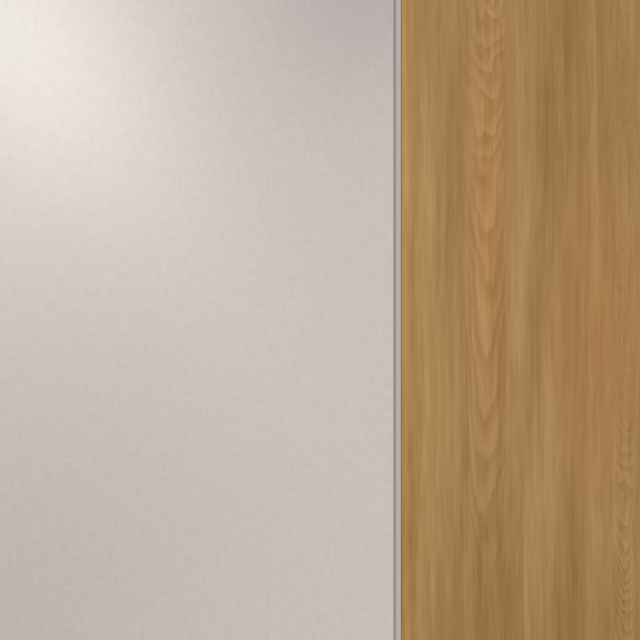
A Shadertoy shader for this texture:

```glsl
// Softly lit woven wall panel beside a metal seam and a vertical oak board.
#define WALL_EDGE 0.6145
#define WOOD_EDGE 0.6275
#define WALL_COLOR vec3(0.797, 0.765, 0.728)
#define GLOW_COLOR vec3(0.120, 0.128, 0.128)
#define WOOD_COLOR vec3(0.635, 0.495, 0.318)
#define WEAVE_DEPTH 0.012
#define FIBER_DEPTH 0.050
#define FIGURE_DEPTH 0.050
#define MAIN_FIGURE_X 0.762
#define SIDE_FIGURE_X 0.976

vec2 hashGradient(vec2 cell) {
    vec2 h = fract(cell * vec2(0.1031, 0.1030));
    h += dot(h, h.yx + 33.33);
    float angle = 6.2832 * fract((h.x + h.y) * (h.x * 7.31 + h.y * 3.17));
    return vec2(cos(angle), sin(angle));
}

float gradientNoise(vec2 p) {
    vec2 i = floor(p), f = fract(p);
    vec2 u = f * f * f * (f * (f * 6.0 - 15.0) + 10.0);
    vec2 e = vec2(0.0, 1.0);
    float a = dot(hashGradient(i), f);
    float b = dot(hashGradient(i + e.yx), f - e.yx);
    float c = dot(hashGradient(i + e.xy), f - e.xy);
    float d = dot(hashGradient(i + e.yy), f - e.yy);
    return mix(mix(a, b, u.x), mix(c, d, u.x), u.y);
}

float fbm(vec2 p) {
    float sum = 0.0, weight = 1.0;
    for (int k = 0; k < 4; k++) {
        sum += weight * gradientNoise(p);
        p = p * 2.03 + 17.3;
        weight *= 0.55;
    }
    return sum;
}

// Soft elliptical spot
float spot(vec2 p, vec2 center, vec2 radius) {
    vec2 d = (p - center) / radius;
    return exp(-dot(d, d));
}

float step01(float edge, float x, float width) {
    return smoothstep(edge - width, edge + width, x);
}

vec3 wallPanel(vec2 p) {
    // Corner light and its diagonal beam
    vec2 ray = normalize(vec2(0.36, -0.46));
    vec2 fromLamp = p - vec2(0.0, 1.0);
    float along = dot(fromLamp, ray);
    float across = dot(fromLamp, vec2(-ray.y, ray.x));
    float beam = exp(-across * across / 0.020 - along * along / 0.30);
    float glow = 0.75 * spot(p, vec2(0.0, 0.92), vec2(0.27, 0.32)) + 0.40 * beam;
    vec3 color = WALL_COLOR + GLOW_COLOR * glow;
    // Cool falloff at the upper edge and lower corner
    color -= vec3(0.075, 0.075, 0.050) * spot(p, vec2(0.57, 1.04), vec2(0.20, 0.19));
    color -= vec3(0.055, 0.057, 0.040) * spot(p, vec2(0.0, 0.02), vec2(0.36, 0.34));
    color -= vec3(0.012, 0.015, 0.010) * step01(0.20, 1.0 - p.y, 0.9) * step01(0.4, p.x, 0.3);
    // Crossed threads and faint mottling
    float weave = gradientNoise(p * vec2(190.0, 45.0)) + gradientNoise(p * vec2(45.0, 190.0) + 9.0);
    return color + WEAVE_DEPTH * (weave + 0.6 * gradientNoise(p * 95.0));
}

// Nested downward arches; returns a signed ridge pattern
float arches(vec2 p, float centerX, float bend, float spacing, float seed) {
    vec2 q = p * vec2(18.0, 7.0) + seed;
    float dx = p.x - centerX + 0.012 * gradientNoise(p * vec2(5.0, 9.0) + seed);
    float height = p.y - bend * dx * dx + 0.055 * fbm(q);
    float phase = fract(height / spacing);
    return smoothstep(0.0, 0.22, phase) * (1.0 - smoothstep(0.22, 1.0, phase)) - 0.42;
}

vec3 woodBoard(vec2 p) {
    vec3 color = WOOD_COLOR;
    // Broad bands and fine vertical fibers
    color += vec3(0.050, 0.048, 0.040) * fbm(p * vec2(22.0, 1.6) + 4.0);
    vec2 drift = vec2(0.010 * gradientNoise(p * vec2(4.0, 2.5)), 0.0);
    float fiber = fbm((p + drift) * vec2(75.0, 3.2)) + 0.6 * gradientNoise(p * vec2(210.0, 16.0));
    color += FIBER_DEPTH * fiber * vec3(0.85, 0.90, 0.85);
    // Warm and shaded zones
    color += vec3(0.020, -0.012, -0.020) * spot(p, vec2(0.765, 0.66), vec2(0.030, 0.28));
    color += vec3(0.018, -0.008, -0.012) * spot(p, vec2(0.93, 0.48), vec2(0.060, 0.22));
    color -= vec3(0.045, 0.045, 0.040) * spot(p, vec2(0.885, 0.88), vec2(0.035, 0.30));
    color += vec3(0.030, 0.030, 0.015) * spot(p, vec2(0.67, 0.45), vec2(0.040, 0.50));
    color += 0.022 * spot(p, vec2(0.82, 0.50), vec2(0.035, 0.55));
    color -= 0.030 * smoothstep(0.25, 0.0, p.y);
    // Main figure: tight waves above, long arches below
    float upper = step01(0.74, p.y, 0.06);
    float figure = mix(arches(p, MAIN_FIGURE_X, 200.0, 0.090, 2.0),
                       arches(p, MAIN_FIGURE_X, 45.0, 0.042, 7.0), upper);
    float reach = spot(p, vec2(MAIN_FIGURE_X, p.y), vec2(0.034, 1.0));
    float rightLimit = 1.0 - step01(0.790, p.x, 0.003);
    color += FIGURE_DEPTH * figure * reach * rightLimit * step01(0.12, p.y, 0.10);
    color -= 0.018 * spot(p, vec2(0.787, 0.60), vec2(0.004, 0.55));
    // Narrow side figure
    float side = arches(p, SIDE_FIGURE_X, 120.0, 0.027, 13.0);
    float sideReach = spot(p, vec2(SIDE_FIGURE_X, p.y), vec2(0.017, 1.0));
    float strength = 0.35 + 0.65 * (1.0 - step01(0.32, p.y, 0.10));
    color += FIGURE_DEPTH * side * sideReach * strength;
    // Golden lip beside the seam
    return color + vec3(0.045, 0.042, -0.005) * spot(p, vec2(0.633, p.y), vec2(0.006, 1.0));
}

void mainImage(out vec4 fragColor, in vec2 fragCoord) {
    vec2 p = fragCoord / iResolution.xy;
    float aa = 0.8 / iResolution.x;
    // Seam: shaded groove, pale rail, dark contact line
    vec3 seam = mix(vec3(0.59, 0.55, 0.54), vec3(0.725, 0.685, 0.665), step01(0.619, p.x, 0.0015));
    seam = mix(seam, vec3(0.49, 0.40, 0.31), step01(0.6262, p.x, 0.0010));
    vec3 color = mix(wallPanel(p), seam, step01(WALL_EDGE, p.x, aa));
    color = mix(color, woodBoard(p), step01(WOOD_EDGE, p.x, aa));
    fragColor = vec4(clamp(color, 0.0, 1.0), 1.0);
}
```
